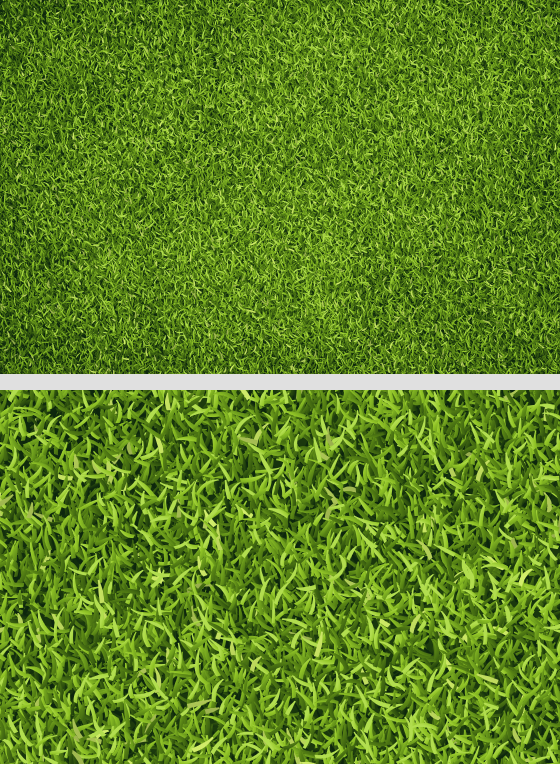
Top, the full canvas; bottom, a detail of the centre.
A WebGL 1 fragment shader for this texture:

```glsl
precision highp float;
// A mown lawn seen from above: layers of short, curved, tangled grass blades.

#define CELL 0.0136         // grid spacing of the blades, in canvas heights
#define BLADE_LENGTH 0.0112 // half length of a blade
#define BLADE_WIDTH 0.0019  // half width of a blade
#define BEND 0.30           // strongest curl of a blade
#define LEAN 1.75           // most common direction, in radians
#define SPREAD 1.75         // scatter around that direction
#define DEPTH_TONE 0.84     // brightening from the soil to the top layer
#define BLADE_TONE 0.92     // brightness range between blades
#define PATCH_TONE 0.20     // brightness range of broad patches
#define VIGNETTE 0.29       // darkening towards the corners
#define STRAW 0.03          // share of pale, dry blades
#define LAYERS 8

uniform vec2 u_resolution;

float hash(vec2 p) {
  return fract(sin(dot(p, vec2(127.1, 311.7))) * 43758.5453);
}

float valueNoise(vec2 p) {
  vec2 i = floor(p);
  vec2 f = fract(p);
  f = f * f * (3.0 - 2.0 * f);
  return mix(mix(hash(i), hash(i + vec2(1.0, 0.0)), f.x),
             mix(hash(i + vec2(0.0, 1.0)), hash(i + 1.0), f.x), f.y);
}

// Green ramp from deep shade (0) to sunlit tips (1) and beyond.
vec3 grassColor(float tone) {
  float t = clamp(tone, 0.0, 1.2) * 5.0;
  vec3 c = mix(vec3(0.05, 0.15, 0.05), vec3(0.16, 0.29, 0.05), clamp(t, 0.0, 1.0));
  c = mix(c, vec3(0.26, 0.41, 0.07), clamp(t - 1.0, 0.0, 1.0));
  c = mix(c, vec3(0.34, 0.51, 0.08), clamp(t - 2.0, 0.0, 1.0));
  c = mix(c, vec3(0.45, 0.64, 0.12), clamp(t - 3.0, 0.0, 1.0));
  c = mix(c, vec3(0.57, 0.77, 0.15), clamp(t - 4.0, 0.0, 1.0));
  return mix(c, vec3(0.70, 0.87, 0.31), clamp(t - 5.0, 0.0, 1.0));
}

// Broad light: soft patches, and shade towards the edges.
float broadTone(vec2 p, vec2 uv) {
  float patches = 0.6 * valueNoise(p * 7.0) + 0.4 * valueNoise(p * 19.0 + 31.0);
  vec2 fromCentre = (uv - vec2(0.54, 0.53)) * vec2(1.5, 1.25);
  return PATCH_TONE * (patches - 0.5) + 0.09 - VIGNETTE * dot(fromCentre, fromCentre);
}

// Paints the blade rooted in one grid cell over the colour below it.
vec3 paintBlade(vec3 below, vec2 q, vec2 cell, float depth, float light, float pixel) {
  vec2 seed = cell + depth * 57.0;
  float shade = hash(seed + 3.7);
  float kind = hash(seed + 9.2);
  vec2 root = cell + vec2(hash(seed), hash(seed + 17.3));
  float angle = LEAN + SPREAD * (hash(seed + 5.1) + hash(seed + 23.9) - 1.0);

  // Local frame: x runs along the blade, y across it.
  vec2 d = (q - root) * CELL;
  vec2 axis = vec2(cos(angle), sin(angle));
  vec2 local = vec2(dot(d, axis), dot(d, vec2(-axis.y, axis.x)));
  float halfLength = BLADE_LENGTH * mix(0.55, 1.1, hash(seed + 41.3));
  float along = local.x / halfLength;
  float curl = BEND * (2.0 * hash(seed + 12.6) - 1.0);
  float across = local.y - curl * halfLength * (along * along - 0.4);

  // Tapered outline with a one pixel soft edge.
  float width = BLADE_WIDTH * mix(0.7, 1.1, kind) * (1.0 - 0.6 * smoothstep(-0.2, 1.0, along));
  float side = clamp(0.5 + (width - abs(across)) / pixel, 0.0, 1.0);
  float ends = clamp(0.5 + (halfLength - abs(local.x)) / pixel, 0.0, 1.0);

  float tone = DEPTH_TONE * depth + BLADE_TONE * (shade - 0.5) + light;
  tone += 0.12 * along + 0.08 * clamp(across / width, -1.0, 1.0);
  vec3 color = grassColor(tone);
  float dry = step(1.0 - STRAW, kind) * step(0.5, depth);
  color = mix(color, vec3(0.78, 0.87, 0.40) * (0.85 + 0.25 * shade), 0.85 * dry);
  return mix(below, color, side * ends);
}

void main() {
  vec2 p = gl_FragCoord.xy / u_resolution.y;
  vec2 uv = gl_FragCoord.xy / u_resolution;
  float pixel = 1.0 / u_resolution.y;
  float light = broadTone(p, uv);

  // Shaded soil first, then layers of blades from the bottom up.
  vec3 color = grassColor(0.02 + light);
  for (int layer = 0; layer < LAYERS; layer++) {
    float depth = float(layer + 1) / float(LAYERS);
    vec2 q = p / CELL + vec2(0.37, 0.61) * float(layer);
    vec2 home = floor(q);
    for (int j = -1; j <= 1; j++) {
      for (int i = -1; i <= 1; i++) {
        vec2 cell = home + vec2(float(i), float(j));
        color = paintBlade(color, q, cell, depth, light, pixel);
      }
    }
  }
  gl_FragColor = vec4(color, 1.0);
}
```
